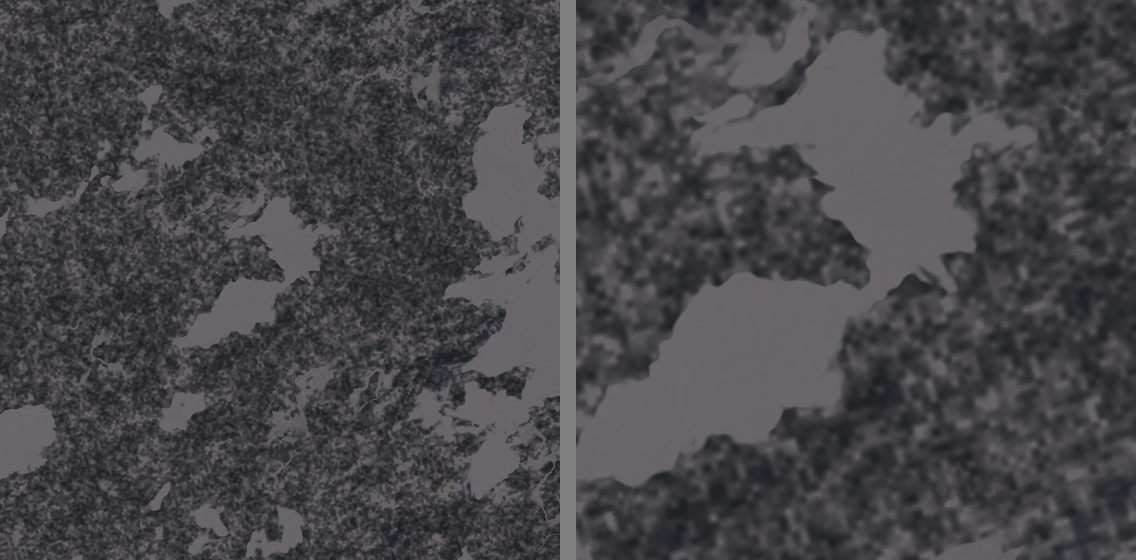
Left, the full canvas; right, a detail of the centre.
Write a Shadertoy shader that draws this texture.

```glsl
const vec3 DARK_ROCK = vec3(0.155, 0.158, 0.178);
const vec3 PALE_MINERAL = vec3(0.412, 0.397, 0.410);
const vec3 BLUE_TINT = vec3(-0.006, 0.0, 0.008);

const float ROCK_TONE = 0.227;      // median brightness of the matrix
const float ROCK_CONTRAST = 0.215;  // log-scale spread of the matrix
const float PATCH_SCALE = 6.6;
const float PATCH_LEVEL = 0.215;    // higher means fewer pale patches
const float PATCH_EDGE = 0.035;
const float PATCH_ANGLE = 0.80;
const float VEIN_SCALE = 3.8;
const float VEIN_WIDTH = 0.036;
const float STREAK_ANGLE = 0.50;
const float GRAIN_SCALE = 205.0;

mat2 rotation(float a) {
    return mat2(cos(a), -sin(a), sin(a), cos(a));
}

float hash(vec2 p) {
    vec3 q = fract(p.xyx * 0.1031);
    q += dot(q, q.yzx + 33.33);
    return fract((q.x + q.y) * q.z);
}

// Value noise in -1..1
float noise(vec2 p) {
    vec2 i = floor(p);
    vec2 f = fract(p);
    f = f * f * (3.0 - 2.0 * f);
    float low = mix(hash(i), hash(i + vec2(1, 0)), f.x);
    float high = mix(hash(i + vec2(0, 1)), hash(i + vec2(1, 1)), f.x);
    return 2.0 * mix(low, high, f.y) - 1.0;
}

float fbm(vec2 p) {
    float sum = 0.0, total = 0.0, amp = 1.0;
    mat2 turn = rotation(0.65);
    for (int i = 0; i < 5; i++) {
        sum += amp * noise(p);
        total += amp;
        amp *= 0.57;
        p = turn * p * 2.03 + 17.3;
    }
    return sum / total;
}

// Lognormal speckle with mottling, pale threads and sheared streaks
float rockTone(vec2 p, float dust, float streakArea) {
    float g = 1.90 * noise(rotation(0.3) * p * GRAIN_SCALE)
            + 1.50 * noise(rotation(0.9) * p * GRAIN_SCALE * 0.47 + 31.0)
            + 0.75 * noise(rotation(0.4) * p * 36.0 + 57.0)
            + 1.20 * fbm(p * 5.0 + 83.0);

    float thread = 1.0 - smoothstep(0.0, 0.13, abs(fbm(p * 26.0 + 91.0)));
    g += 1.1 * thread * smoothstep(-0.1, 0.5, noise(p * 14.0 + 19.0));

    vec2 bend = vec2(noise(p * 9.0), noise(p * 9.0 + 40.0));
    vec2 s = rotation(STREAK_ANGLE) * (p + 0.02 * bend);
    float streak = fbm(s * vec2(18.0, 72.0) + 11.0);
    g += streakArea * (3.2 * streak + 0.3);
    g += dust * (0.75 + 1.2 * noise(p * 95.0 + 21.0));
    return ROCK_TONE * exp(ROCK_CONTRAST * g);
}

void mainImage(out vec4 fragColor, in vec2 fragCoord) {
    vec2 p = fragCoord / iResolution.y;

    // Ragged pale patches stretched along the rising diagonal
    vec2 warp = vec2(fbm(p * 9.0 + 5.0), fbm(p * 9.0 + 45.0));
    vec2 q = rotation(PATCH_ANGLE) * (p + 0.06 * warp);
    q *= vec2(0.8, 1.2);
    float field = fbm(q * PATCH_SCALE + 23.0)
                + 0.13 * noise(p * 25.0 + 9.0)
                + 0.07 * noise(rotation(0.5) * p * 62.0 + 33.0);
    float patches = smoothstep(PATCH_LEVEL - PATCH_EDGE, PATCH_LEVEL + PATCH_EDGE, field);

    // Broken thin veins
    float ridge = abs(fbm(q * VEIN_SCALE + 71.0));
    float veinArea = smoothstep(0.0, 0.45, noise(p * 6.0 + 13.0) + 0.3 * noise(p * 30.0));
    float veins = veinArea * (1.0 - smoothstep(0.4, 1.0, ridge / VEIN_WIDTH));

    // Speckled rock matrix, dustier near the patches
    float dust = smoothstep(0.0, PATCH_LEVEL, field)
               * smoothstep(-0.1, 0.5, noise(p * 8.0 + 37.0));
    float streakArea = smoothstep(0.1, 0.55, noise(p * 3.0 + 62.0));
    float tone = rockTone(p, dust, streakArea);
    float level = clamp((tone - DARK_ROCK.r) / (PALE_MINERAL.r - DARK_ROCK.r), -0.12, 0.95);
    vec3 rock = mix(DARK_ROCK, PALE_MINERAL, level);
    rock += BLUE_TINT * streakArea * noise(p * 24.0 + 3.0);

    // Nearly flat mineral surface
    vec3 mineral = PALE_MINERAL + 0.010 * fbm(p * 16.0 + 29.0)
                 + 0.004 * noise(p * GRAIN_SCALE + 7.0);

    float cover = max(patches, 0.85 * veins);
    fragColor = vec4(mix(rock, mineral, cover), 1.0);
}
```
